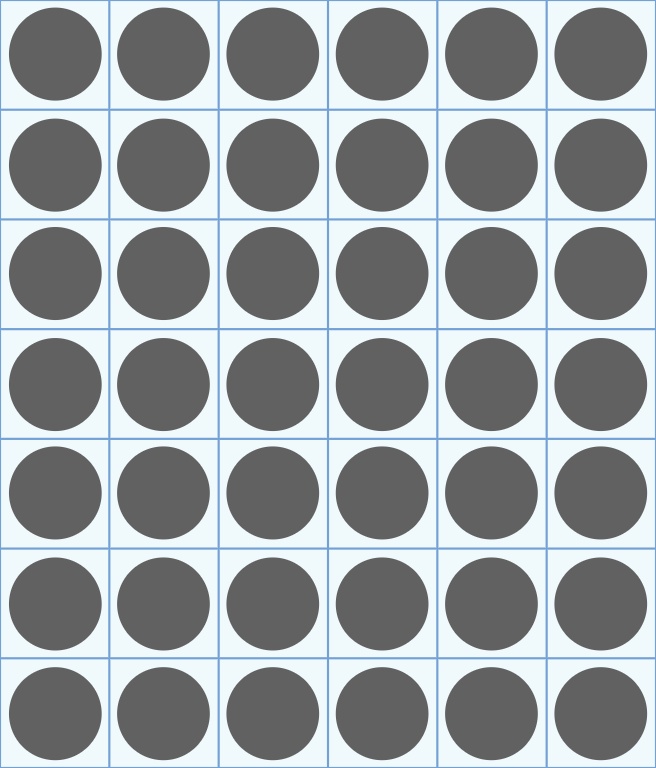
Give the GLSL for this pattern, as a WebGL 2 fragment shader.

```glsl
#version 300 es
precision highp float;

uniform vec2 u_resolution;
out vec4 fragColor;

// Antialiased fill of a signed distance, with the pixel size in the same units
float coverage(float distance, float pixel) {
    return clamp(0.5 - distance / pixel, 0.0, 1.0);
}

void main() {
    vec2 grid = vec2(6.0, 7.0);
    vec2 position = gl_FragCoord.xy / u_resolution * grid;
    vec2 pixel = grid / u_resolution;
    vec2 cell = floor(position);
    vec2 local = fract(position) - 0.5;

    vec3 paper = vec3(0.94, 0.98, 0.99);
    vec3 lineBlue = vec3(0.45, 0.63, 0.84);
    vec3 discGrey = vec3(0.38);

    // Grid lines centred on the cell borders
    vec2 toBorder = 0.5 - abs(local);
    float line = max(coverage(toBorder.x - 0.01, pixel.x),
                     coverage(toBorder.y - 0.01, pixel.y));
    vec3 color = mix(paper, lineBlue, line);

    // Discs, nudged slightly by column and row
    bool raised = cell.y > 0.5 && mod(cell.y, 2.0) < 0.5;
    vec2 nudge = vec2(cell.x < 0.5 ? 0.006 : -0.005, raised ? 0.007 : -0.005);
    float disc = length(local - nudge) - 0.424;
    color = mix(color, discGrey, coverage(disc, max(pixel.x, pixel.y)));

    fragColor = vec4(color, 1.0);
}
```
